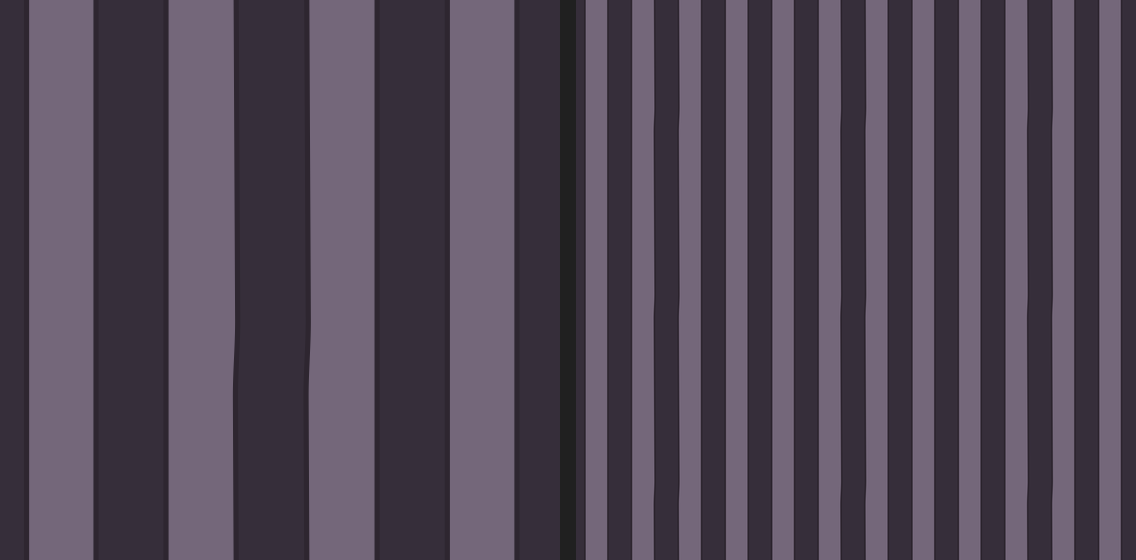
Left: one tile. Right: repeated 3 by 3.
Reproduce this pattern procedurally as a WebGL 1 fragment shader.

```glsl
precision highp float;
// Flat vertical stripes with dark edge lines; one dark stripe is gently bent.

uniform vec2 u_resolution;

#define STRIPES 4.0
#define LIGHT_CENTER 0.4401   // centre of a light band, in repeats
#define LIGHT_WIDTH 0.1156    // in canvas widths, as are the lengths below
#define LINE_WIDTH 0.0093
#define EDGE_DRIFT 0.0012
#define BEND_RIGHT 0.0026
#define BEND_LEFT 0.0013
#define BENT_STRIPE 1.0       // the dark band after this light band is bent
#define LIGHT_COLOR vec3(0.453, 0.403, 0.480)
#define DARK_COLOR vec3(0.210, 0.182, 0.228)
#define LINE_COLOR vec3(0.180, 0.150, 0.188)

const float TAU = 6.2831853;

// Sideways bend along the height; zero at both ends so that it tiles.
float bend(float y) {
  float lower = -BEND_LEFT * y / 0.29;
  float upper = BEND_RIGHT * (1.0 - y) / 0.55;
  return mix(lower, upper, smoothstep(0.29, 0.43, y));
}

// Small placement error of each band edge, periodic over all edges.
float edgeDrift(float edge) {
  return EDGE_DRIFT * cos(TAU * (edge - 5.8) / (2.0 * STRIPES));
}

// Coverage of the region where the signed distance is negative.
float coverage(float dist, float pixel) {
  return clamp(0.5 - dist / pixel, 0.0, 1.0);
}

void main() {
  vec2 uv = gl_FragCoord.xy / u_resolution;
  float pixel = 1.0 / u_resolution.x;

  // Each repeat is centred on a light band.
  float cell = uv.x * STRIPES - LIGHT_CENTER + 0.5;
  float band = mod(floor(cell), STRIPES);
  float x = (fract(cell) - 0.5) / STRIPES;

  // Place the two edges of the light band.
  float sway = bend(uv.y);
  float left = -0.5 * LIGHT_WIDTH + edgeDrift(2.0 * band);
  float right = 0.5 * LIGHT_WIDTH + edgeDrift(2.0 * band + 1.0);
  if (band == BENT_STRIPE) right += sway;
  if (band == BENT_STRIPE + 1.0) left += sway;

  // Layer the dark ground, the edge lines and the light band.
  float dist = max(left - x, x - right);
  vec3 color = mix(DARK_COLOR, LINE_COLOR, coverage(dist - LINE_WIDTH, pixel));
  color = mix(color, LIGHT_COLOR, coverage(dist, pixel));
  gl_FragColor = vec4(color, 1.0);
}
```
